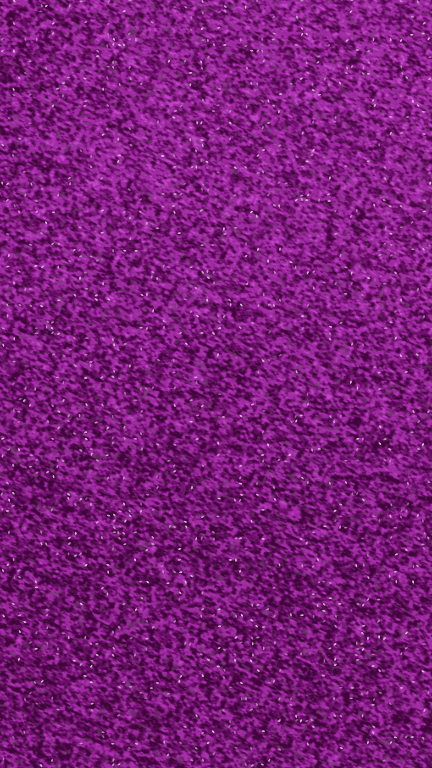
Reproduce this texture procedurally as a WebGL 1 fragment shader.

```glsl
precision highp float;
uniform vec2 u_resolution;

// Palette from shade to light
const vec3 SHADOW = vec3(0.25, 0.025, 0.23);
const vec3 BODY   = vec3(0.43, 0.065, 0.42);
const vec3 LIT    = vec3(0.63, 0.17, 0.64);
const vec3 BRIGHT = vec3(0.76, 0.28, 0.78);
const vec3 GLINT  = vec3(0.84, 0.72, 0.83);
const vec3 DUSTY  = vec3(0.46, 0.23, 0.45);

// Sizes are counts across the canvas width
const float GRAINS = 125.0;
const float FINE_GRAINS = 205.0;
const float CLUMPS = 42.0;
const float GLINT_CELLS = 78.0;
const float GRAIN_TILT = -0.45;
const vec2 GRAIN_STRETCH = vec2(0.8, 1.25);
const float CONTRAST = 1.85;
const float GLINT_SHARE = 0.09;

float hash(vec2 p) {
  vec3 q = fract(p.xyx * vec3(0.1031, 0.1030, 0.0973));
  q += dot(q, q.yzx + 33.33);
  return fract((q.x + q.y) * q.z);
}

float noise(vec2 p) {
  vec2 i = floor(p);
  vec2 f = smoothstep(0.0, 1.0, fract(p));
  float low = mix(hash(i), hash(i + vec2(1.0, 0.0)), f.x);
  float high = mix(hash(i + vec2(0.0, 1.0)), hash(i + vec2(1.0, 1.0)), f.x);
  return mix(low, high, f.y);
}

mat2 rotation(float angle) {
  float c = cos(angle), s = sin(angle);
  return mat2(c, -s, s, c);
}

// Soft illumination, strongest at the top and along the right side
float illumination(vec2 uv) {
  float rise = mix(-0.09, 0.11, smoothstep(0.2, 0.85, uv.y));
  float side = 0.05 * (uv.x - 0.5);
  float corner = 0.12 * (1.0 - smoothstep(0.0, 0.35, length(uv - vec2(0.0, 1.0))));
  return rise + side - corner;
}

vec3 grainColor(float tone) {
  vec3 color = mix(SHADOW, BODY, smoothstep(0.0, 0.45, tone));
  color = mix(color, LIT, smoothstep(0.4, 0.8, tone));
  return mix(color, BRIGHT, smoothstep(0.85, 1.25, tone));
}

// One small, randomly turned flake in a few of the cells
float glint(vec2 p) {
  vec2 cell = floor(p);
  vec2 jitter = vec2(hash(cell + 17.0), hash(cell + 59.0)) - 0.5;
  vec2 d = fract(p) - 0.5 - 0.35 * jitter;
  d = rotation(6.2832 * hash(cell + 83.0)) * d;
  float flake = 1.0 - smoothstep(0.12, 0.36, length(d * vec2(0.85, 1.5)));
  float chance = GLINT_SHARE * (0.4 + 1.2 * noise(cell * 0.22 + 7.0));
  return flake * step(hash(cell + 131.0), chance) * mix(0.45, 1.0, hash(cell + 211.0));
}

void main() {
  vec2 uv = gl_FragCoord.xy / u_resolution;
  vec2 p = gl_FragCoord.xy / u_resolution.x;
  vec2 q = rotation(GRAIN_TILT) * p * GRAIN_STRETCH.yx;
  q = rotation(GRAIN_TILT) * p * GRAIN_STRETCH + 3.0;

  // Layered grains
  float grain = 0.55 * noise(q * GRAINS);
  grain += 0.35 * noise(q * FINE_GRAINS + 41.0);
  grain += 0.10 * noise(p * CLUMPS + 90.0);
  float tone = 0.5 + CONTRAST * (grain - 0.5) + illumination(uv);
  vec3 color = grainColor(tone);

  // Dull flakes and pale sparkles
  float dust = smoothstep(0.74, 0.92, noise(q * GRAINS * 0.9 + 150.0));
  color = mix(color, DUSTY, 0.6 * dust);
  color = mix(color, GLINT, glint(p * GLINT_CELLS));
  gl_FragColor = vec4(color, 1.0);
}
```
